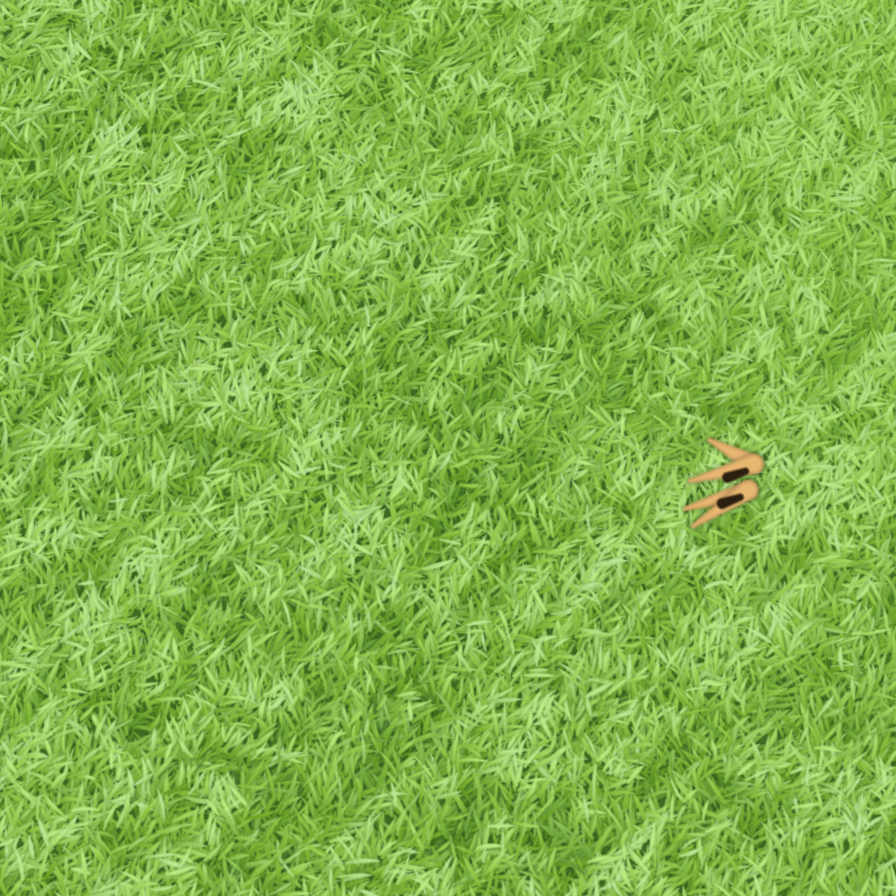
This texture is drawn by a Shadertoy shader. Its source:

```glsl
const int LAYERS = 12;
const float CELL = 0.022;          // spacing of blades in one layer
const float BLADE_LENGTH = 0.034;
const float BLADE_WIDTH = 0.0035;
const float SOFTNESS = 0.0022;
const float LEAN = 1.15;           // mean blade direction in radians
const float LEAN_SPREAD = 2.0;
const float TUFT_LEAN = 0.9;
const float SHADOW = 0.045;
const float BASE_TONE = 0.20;
const float HEIGHT_TONE = 0.48;
const float BLADE_TONE = 0.42;
const float TUFT_TONE = 0.31;
const float PATCH_TONE = 0.21;
const vec3 SOIL = vec3(0.25, 0.43, 0.13);
const vec3 DEEP_GREEN = vec3(0.27, 0.47, 0.09);
const vec3 MID_GREEN = vec3(0.43, 0.65, 0.15);
const vec3 LIGHT_GREEN = vec3(0.57, 0.785, 0.27);
const vec3 PALE_GREEN = vec3(0.73, 0.92, 0.50);
const vec3 COOL_TINT = vec3(0.0, -0.01, 0.10);
const vec3 WOOD = vec3(0.89, 0.70, 0.43);
const vec3 SPRING = vec3(0.17, 0.12, 0.06);
const vec2 PEG_HEAD = vec2(0.841, 0.482);
const vec2 PEG_STEP = vec2(-0.006, -0.029);
const vec4 PRONG_ANGLES = vec4(2.64, 3.40, 3.43, 3.72);

vec4 hash4(vec3 p) {
    vec4 q = fract(p.xyzx * vec4(0.1031, 0.1030, 0.0973, 0.1099));
    q += dot(q, q.wzxy + 33.33);
    return fract((q.xxyz + q.yzzw) * q.zywx);
}

// Layered sines, roughly -1 to 1
float patches(vec2 p) {
    float a = sin(p.x * 1.3 + 1.7 * sin(p.y * 0.9 + 0.4));
    float b = sin(p.y * 1.9 - p.x * 0.8 + 1.5 * sin(p.x * 1.1 + 2.0));
    float c = sin(p.x * 2.7 + p.y * 2.3 + sin(p.y * 3.1));
    return 0.4 * a + 0.35 * b + 0.25 * c;
}

vec3 grassRamp(float tone) {
    float t = clamp(tone, 0.0, 1.0) * 3.0;
    vec3 c = mix(DEEP_GREEN, MID_GREEN, clamp(t, 0.0, 1.0));
    c = mix(c, LIGHT_GREEN, clamp(t - 1.0, 0.0, 1.0));
    return mix(c, PALE_GREEN, clamp(t - 2.0, 0.0, 1.0));
}

// Distance to a curved blade, pointed at the tip; y is the position along it
vec2 blade(vec2 p, float angle, float len, float bend, float width) {
    vec2 dir = vec2(cos(angle), sin(angle));
    vec2 q = vec2(dot(p, dir) + 0.5 * len, dot(p, vec2(-dir.y, dir.x)));
    float t = clamp(q.x / len, 0.0, 1.0);
    float d = length(q - vec2(t * len, bend * (t * t - 0.3)));
    return vec2(d - width * (1.0 - t * t) * (0.4 + t), t);
}

vec3 lawn(vec2 p, float light) {
    vec3 color = SOIL;
    for (int i = 0; i < LAYERS; i++) {
        float height = (float(i) + 0.5) / float(LAYERS);
        vec2 grid = p / CELL + vec2(0.37, 0.61) * float(i) + 20.0;
        vec2 base = floor(grid);
        for (int n = 0; n < 9; n++) {
            vec2 id = base + vec2(n % 3, n / 3) - 1.0;
            vec4 r = hash4(vec3(id, float(i) * 7.0 + 3.0));
            vec4 s = hash4(vec3(id.yx + 71.0, float(i) * 5.0 + 11.0));
            vec2 offset = (grid - id - r.xy) * CELL;

            // Neighbouring blades share the lean and light of their tuft
            vec2 root = p - offset;
            float warp = patches(root * 13.0);
            float tuft = patches(root * 48.0 + 3.0 * warp);
            float shade = patches(root.yx * 41.0 + 9.0 - 2.5 * warp);
            float angle = LEAN + TUFT_LEAN * tuft + (r.z - 0.5) * LEAN_SPREAD;
            vec2 b = blade(offset, angle, BLADE_LENGTH * mix(0.55, 1.1, r.w),
                           (s.x - 0.5) * 0.016, BLADE_WIDTH * mix(0.65, 1.15, s.w));

            // Contact shadow, then the lit blade
            color *= 1.0 - SHADOW * smoothstep(0.005, 0.0, b.x);
            float tone = BASE_TONE + HEIGHT_TONE * height + BLADE_TONE * (s.y - 0.5)
                       + 0.26 * b.y + TUFT_TONE * shade + light;
            vec3 tint = grassRamp(tone) + COOL_TINT * s.z * s.z;
            color = mix(color, tint, smoothstep(SOFTNESS, -SOFTNESS, b.x));
        }
    }
    return color;
}

// Distance to a line whose radius changes from end a to end b
float taper(vec2 p, vec2 a, vec2 b, float ra, float rb) {
    vec2 ab = b - a;
    float t = clamp(dot(p - a, ab) / dot(ab, ab), 0.0, 1.0);
    return length(p - a - ab * t) - mix(ra, rb, t);
}

// Two small wooden pegs lying on the grass
vec3 addPegs(vec3 color, vec2 uv) {
    for (int i = 0; i < 4; i++) {
        vec2 head = PEG_HEAD + PEG_STEP * float(i / 2);
        float angle = PRONG_ANGLES[i];
        vec2 tip = head + (i == 0 ? 0.056 : 0.073) * vec2(cos(angle), sin(angle));
        float d = taper(uv, head, tip, 0.011, 0.0025);
        color *= 1.0 - 0.15 * smoothstep(0.006, 0.0, d);
        vec3 wood = WOOD * (0.9 + 0.12 * smoothstep(0.0, -0.005, d));
        color = mix(color, wood, smoothstep(SOFTNESS, -SOFTNESS, d));
        if (i % 2 == 1) {
            float spring = taper(uv, head + vec2(-0.029, -0.015),
                                 head + vec2(-0.009, -0.008), 0.006, 0.004);
            color = mix(color, SPRING, smoothstep(SOFTNESS, -SOFTNESS, spring));
        }
    }
    return color;
}

void mainImage(out vec4 fragColor, in vec2 fragCoord) {
    vec2 uv = fragCoord / iResolution.y;
    vec2 ground = uv * (1.0 + 0.12 * uv.y);  // blades shrink with distance
    float haze = smoothstep(0.9, 2.0, uv.x + uv.y);
    float light = PATCH_TONE * (0.5 * patches(uv * 7.0) + 0.6 * patches(uv * 19.0 + 4.0));
    vec3 color = lawn(ground, light + 0.08 * haze);
    color = mix(color, LIGHT_GREEN, 0.2 * haze);
    fragColor = vec4(addPegs(color, uv), 1.0);
}
```
